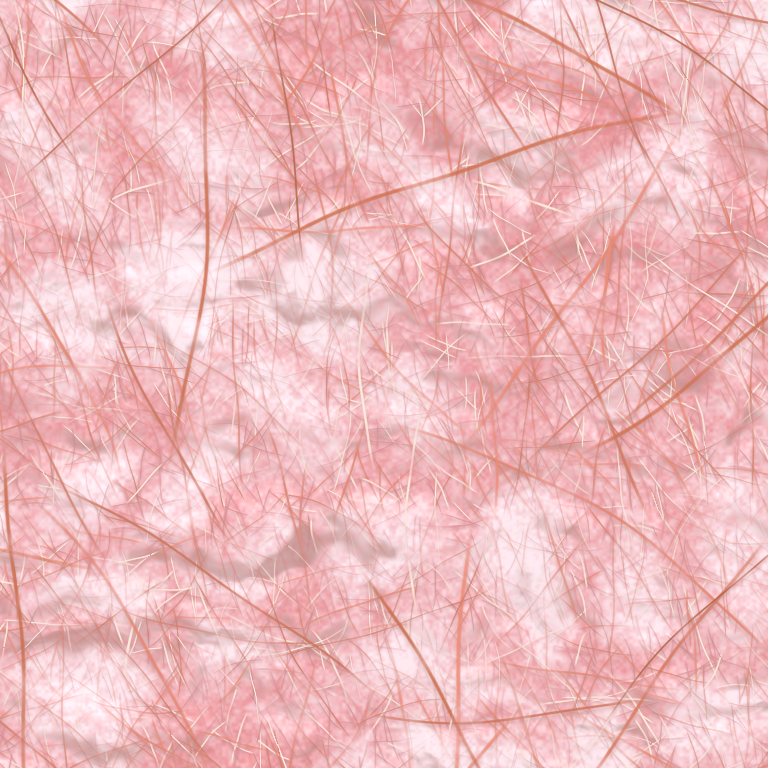
A three.js fragment shader for this texture:

```glsl
// Draws crumpled pink handmade paper, matted with rust, salmon and cream plant fibres.
varying vec2 vUv;

#define ISLANDS 5.5    // pale patches across the canvas
#define GRAIN 230.0    // paper speckles across the canvas
#define LEAN 1.9       // favoured fibre direction in radians
#define SOFT 0.0010    // edge softness of fibres
#define PALE vec3(0.995, 0.885, 0.912)
#define ROSE vec3(0.925, 0.605, 0.625)
#define SHADOW vec3(0.70, 0.51, 0.49)
#define SALMON vec3(0.89, 0.52, 0.44)
#define RUST vec3(0.75, 0.40, 0.27)
#define CREAM vec3(1.0, 0.92, 0.87)

float hash(vec2 p) {
  vec3 q = fract(p.xyx * 0.1031);
  q += dot(q, q.yzx + 33.33);
  return fract((q.x + q.y) * q.z);
}

vec2 hash2(vec2 p) {
  return vec2(hash(p), hash(p + 57.3));
}

float noise(vec2 p) {
  vec2 i = floor(p), f = fract(p);
  f = f * f * (3.0 - 2.0 * f);
  float bottom = mix(hash(i), hash(i + vec2(1.0, 0.0)), f.x);
  float top = mix(hash(i + vec2(0.0, 1.0)), hash(i + vec2(1.0)), f.x);
  return mix(bottom, top, f.y);
}

float layeredNoise(vec2 p) {
  float sum = 0.0, weight = 0.5;
  for (int k = 0; k < 4; k++) {
    sum += weight * noise(p);
    p = p * 2.1 + vec2(7.3, 3.1);
    weight *= 0.5;
  }
  return sum / 0.9375;
}

// Cellular noise: gap between the nearest two points, zero on borders
float islandField(vec2 p) {
  vec2 home = floor(p);
  float first = 9.0, second = 9.0;
  for (int j = -1; j <= 1; j++) {
    for (int i = -1; i <= 1; i++) {
      vec2 id = home + vec2(float(i), float(j));
      float d = length(id + hash2(id + 11.0) - p);
      second = min(second, max(first, d));
      first = min(first, d);
    }
  }
  return second - first;
}

// One slightly curved fibre per cell. Returns coverage, dropped shadow and a random tone
vec3 fibres(vec2 p, float cells, float width, float seed) {
  vec2 q = p * cells, home = floor(q);
  vec3 found = vec3(0.0);
  for (int j = -1; j <= 1; j++) {
    for (int i = -1; i <= 1; i++) {
      vec2 id = home + vec2(float(i), float(j));
      vec2 key = id + seed * 17.0;
      vec2 place = hash2(key), shape = hash2(key + 131.7);
      float turn = 2.0 * shape.x - 1.0;
      float angle = LEAN + 1.57 * turn * (0.4 + 0.6 * turn * turn);
      vec2 along = vec2(cos(angle), sin(angle)), d = q - id - place;
      vec2 local = vec2(dot(d, along), dot(d, vec2(-along.y, along.x)));
      local.y += 0.45 * (shape.y - 0.5) * (local.x * local.x - 0.1);
      local.y += 0.008 * sin(local.x * 8.0 + place.x * 40.0);
      float reach = 0.4 + 0.5 * place.y;
      float ends = 1.0 - smoothstep(0.65 * reach, reach, abs(local.x));
      float side = local.y / cells, tone = hash(key + 75.1);
      float w = width * (0.4 + tone);
      float body = ends * (1.0 - smoothstep(w * 0.3, w + SOFT, abs(side)));
      float below = abs(side + (w + 0.002) * along.x);
      float shade = ends * (1.0 - smoothstep(0.0, w * 2.0 + 0.003, below));
      if (body > found.x) found.xz = vec2(body, tone);
      found.y = max(found.y, shade);
    }
  }
  return found;
}

// Lays one layer of fibres on the paper; a share of them shine cream
vec3 lay(vec3 paper, vec3 layer, vec3 tint, float strength, float creamShare) {
  float shine = step(fract(layer.z * 7.0), creamShare);
  vec3 fibre = mix(tint * (0.92 + 0.14 * layer.z), CREAM, shine);
  paper = mix(paper, SHADOW, 0.25 * strength * layer.y);
  return mix(paper, fibre, min(strength * (1.0 + 0.5 * shine), 1.0) * layer.x);
}

void main() {
  vec2 p = vUv;

  // Pale islands in a rosy web, with cloudy mottling and speckle
  vec2 warp = vec2(layeredNoise(p * 7.0), layeredNoise(p * 7.0 + 40.0)) - 0.5;
  float island = smoothstep(0.0, 0.6, islandField((p + 0.13 * warp) * ISLANDS));
  float cloud = layeredNoise(p * vec2(10.0, 13.0) + 20.0) - 0.5;
  float region = layeredNoise(p * 3.2 + 60.0) - 0.5;
  float speckle = noise(p * GRAIN) + noise(p * GRAIN * 0.55 + 9.0) - 1.0;
  float tone = 0.43 + 0.6 * island + 0.8 * cloud + 0.9 * region + 0.42 * speckle;
  vec3 colour = mix(ROSE, PALE, clamp(tone, -0.1, 1.12));

  // Grainy grey creases, mostly level and lit from above
  vec2 fold = (p + 0.12 * warp) * vec2(8.0, 15.0);
  float slope = layeredNoise(fold) - layeredNoise(fold + vec2(0.05, 0.25));
  float crease = smoothstep(0.02, 0.26, slope + 0.05 * speckle);
  colour = mix(colour, SHADOW, 0.6 * crease);
  colour += 0.05 * smoothstep(0.04, 0.2, -slope);

  // Fibres from fine hairs to long strands, sparser on the islands
  float tangle = clamp(1.1 - 0.65 * island - 0.8 * region, 0.25, 1.2);
  float broken = smoothstep(0.15, 0.6, noise(p * 28.0 + 5.0));
  float density = tangle * (0.5 + 0.5 * broken);
  for (int k = 0; k < 4; k++) {
    float seed = float(k);
    colour = lay(colour, fibres(p, 21.0, 0.0008, seed + 1.0), ROSE * 0.94, 0.55 * density, 0.28);
    colour = lay(colour, fibres(p, 11.0, 0.0009, seed + 6.0), SALMON, 0.6 * density, 0.2);
  }
  for (int k = 0; k < 3; k++) {
    float seed = float(k);
    vec3 tint = mix(SALMON, RUST, 0.4 * seed);
    colour = lay(colour, fibres(p, 5.5, 0.0013, seed + 12.0), SALMON, 0.75 * density, 0.12);
    colour = lay(colour, fibres(p, 2.6, 0.0022, seed + 17.0), tint, 0.5 + 0.35 * broken, 0.0);
  }
  gl_FragColor = vec4(clamp(colour, 0.0, 1.0), 1.0);
}
```
